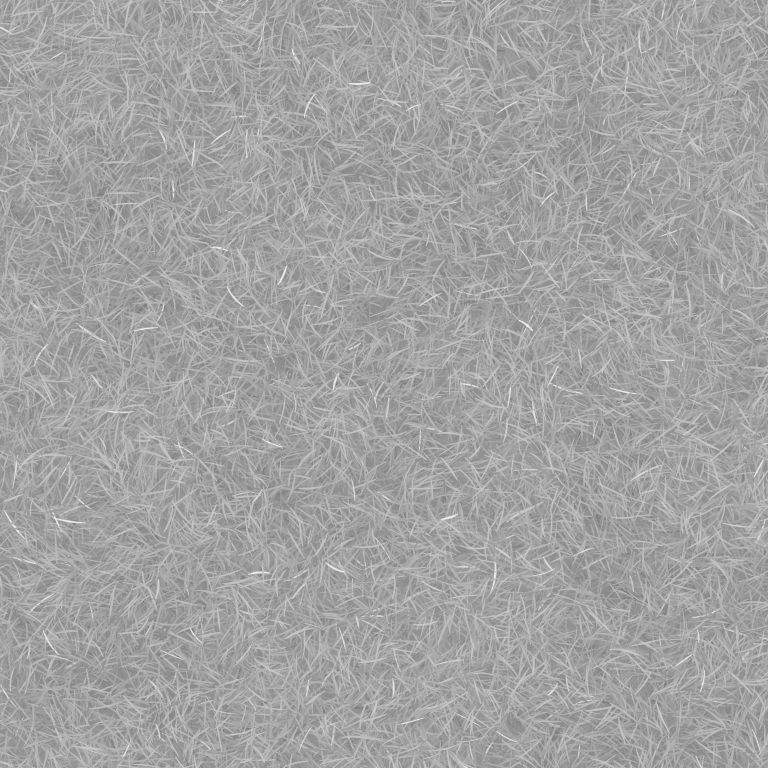
A Shadertoy shader for this texture:

```glsl
// Draws a dense felt of short, fine grey fibres lying in loose tufts.

const float TAU = 6.2831853;
const int LAYERS = 20;
const float CELLS = 40.0;          // fibre cells across the canvas
const float TUFT_SCALE = 13.0;     // patches of shared direction
const float BASE_GREY = 0.565;
const float DEEP_GREY = 0.565;
const float TOP_GREY = 0.705;
const float GREY_SPREAD = 0.20;
const float GLINT = 0.17;
const float OPACITY = 0.85;

float hash(vec2 p) {
    return fract(sin(dot(p, vec2(127.1, 311.7))) * 43758.5453);
}

vec2 hash2(vec2 p) {
    return vec2(hash(p), hash(p + vec2(5.37, 1.91)));
}

float valueNoise(vec2 p) {
    vec2 cell = floor(p);
    vec2 f = fract(p);
    f = f * f * (3.0 - 2.0 * f);
    float low = mix(hash(cell), hash(cell + vec2(1.0, 0.0)), f.x);
    float high = mix(hash(cell + vec2(0.0, 1.0)), hash(cell + 1.0), f.x);
    return mix(low, high, f.y);
}

// Share of one pixel covered by a line of the given half width
float lineCover(float dist, float halfWidth, float pixel) {
    float upper = min(dist + 0.5 * pixel, halfWidth);
    float lower = max(dist - 0.5 * pixel, -halfWidth);
    return clamp((upper - lower) / pixel, 0.0, 1.0);
}

// Slightly bowed strand along x, narrowing to both ends
float fibreCover(vec2 p, float halfLength, float halfWidth, float bend, float pixel) {
    float along = p.x / halfLength;
    float across = abs(p.y - bend * halfLength * (along * along - 0.4));
    float taper = 1.0 - 0.6 * along * along;
    float ends = 1.0 - smoothstep(halfLength - pixel, halfLength, abs(p.x));
    return ends * lineCover(across, halfWidth * taper, pixel);
}

// Lays one sheet of scattered fibres over the grey below
float layFibres(float grey, vec2 uv, float depth, float seed, float pixel) {
    vec2 p = uv * CELLS;
    vec2 seedShift = seed * vec2(3.71, 7.93);
    for (int y = -1; y <= 1; y++) {
        for (int x = -1; x <= 1; x++) {
            vec2 cell = floor(p) + vec2(x, y);
            vec2 id = cell + seedShift;
            vec2 centre = cell + hash2(id);
            vec2 offset = p - centre;
            if (dot(offset, offset) > 1.0) continue;

            // Direction follows the tuft, with a loose scatter
            vec2 shape = hash2(id + 11.3);
            vec2 look = hash2(id + 23.7);
            float tuft = valueNoise(centre / CELLS * TUFT_SCALE + 31.0);
            float angle = 1.5 * TAU * tuft + 2.2 * (hash(id + 41.9) - 0.5);
            vec2 dir = vec2(cos(angle), sin(angle));
            vec2 local = vec2(dot(offset, dir), dot(offset, vec2(-dir.y, dir.x)));

            float halfLength = mix(0.4, 0.95, shape.x);
            float halfWidth = mix(0.028, 0.056, shape.y);
            float bend = 0.3 * (look.y - 0.5);
            float cover = fibreCover(local, halfLength, halfWidth, bend, pixel);

            float tone = mix(DEEP_GREY, TOP_GREY, depth);
            tone += GREY_SPREAD * (look.x - 0.5);
            tone += GLINT * step(0.965, hash(id + 57.1));
            grey = mix(grey, tone, OPACITY * cover);
        }
    }
    return grey;
}

void mainImage(out vec4 fragColor, in vec2 fragCoord) {
    float size = min(iResolution.x, iResolution.y);
    vec2 uv = fragCoord / size;
    float pixel = CELLS / size;

    // Soft ground, then fibres from the deepest to the topmost
    float grey = BASE_GREY + 0.04 * (valueNoise(uv * 45.0) - 0.5);
    for (int i = 0; i < LAYERS; i++) {
        float seed = float(i);
        grey = layFibres(grey, uv, seed / float(LAYERS - 1), seed, pixel);
    }

    // Faint cloudy shading over the whole felt
    grey += 0.03 * (valueNoise(uv * 9.0 + 7.0) - 0.5);
    fragColor = vec4(vec3(grey), 1.0);
}
```
